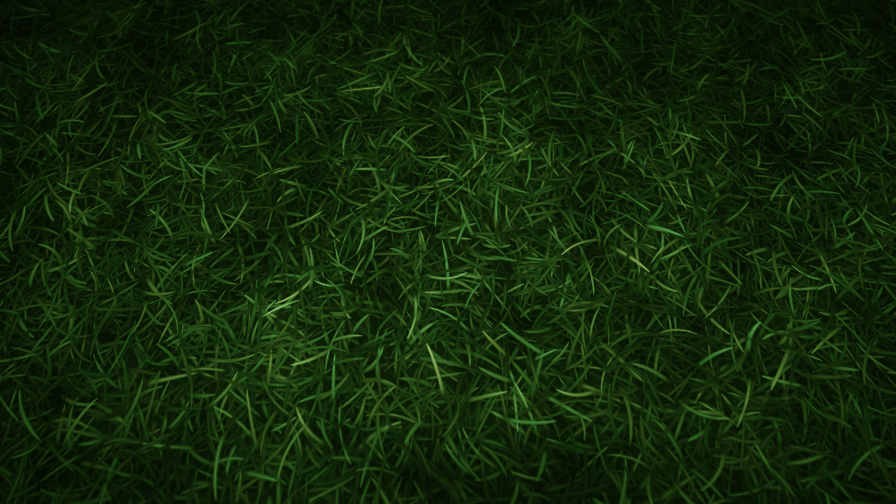
Reproduce this texture procedurally as a Shadertoy shader.

```glsl
const int   LAYERS       = 17;
const float CELL         = 0.060;   // blade grid spacing, in canvas heights
const vec2  BLADE_REACH  = vec2(0.40, 0.90); // half length, in cells
const vec2  BLADE_WIDTH  = vec2(0.0019, 0.0040);
const float BEND         = 0.25;
const float SHADOW_WIDTH = 0.011;
const float SHADOW_DEPTH = 0.18;
const float SOIL_TONE    = 0.05;
const float DIM_TONE     = 0.14;
const float BRIGHT_TONE  = 0.52;
const float AMBIENT      = 0.055;   // fill light between the blades
const float HORIZON      = 3.0;     // higher gives weaker perspective
const float FOCUS_HEIGHT = 0.48;
const float FOCUS_SOFT   = 1.3;     // edge softness at focus, in canvas samples
const float DEFOCUS      = 0.016;
const float CLUMPING     = 0.50;
const vec2  LIGHT_CENTER = vec2(0.0, 0.43);
const float TAU          = 6.28319;

vec4 hash4(vec2 p) {
    vec4 q = fract(p.xyxy * vec4(0.1031, 0.1030, 0.0973, 0.1099));
    q += dot(q, q.wzxy + 33.33);
    return fract((q.xxyz + q.yzzw) * q.zywx);
}

vec2 gradientAt(vec2 cell) {
    float angle = TAU * hash4(cell + 71.0).x;
    return vec2(cos(angle), sin(angle));
}

float gradientNoise(vec2 p) {
    vec2 i = floor(p), f = fract(p);
    vec2 u = f * f * f * (f * (f * 6.0 - 15.0) + 10.0);
    vec2 e = vec2(0.0, 1.0);
    float low  = mix(dot(gradientAt(i), f),
                     dot(gradientAt(i + e.yx), f - e.yx), u.x);
    float high = mix(dot(gradientAt(i + e.xy), f - e.xy),
                     dot(gradientAt(i + e.yy), f - e.yy), u.x);
    return mix(low, high, u.y);
}

mat2 rotation(float angle) {
    float c = cos(angle), s = sin(angle);
    return mat2(c, s, -s, c);
}

// Lays one curved, tapered blade and its shadow over turf (tone, warmth).
void drawBlade(inout vec2 turf, vec2 p, vec4 shape, vec4 look, float depth, float soft) {
    p = rotation(TAU * shape.z) * p;
    float reach = CELL * mix(BLADE_REACH.x, BLADE_REACH.y, shape.w);
    float along = p.x / reach;
    float bend = BEND * (2.0 * look.x - 1.0);
    float across = abs(p.y - bend * reach * (along * along - 0.4));
    across *= inversesqrt(1.0 + 4.0 * bend * bend * along * along);
    float past = max(abs(along) - 1.0, 0.0) * reach;
    float gap = length(vec2(across, past));

    float rise = clamp(0.5 + 0.5 * along, 0.0, 1.0);
    float width = mix(BLADE_WIDTH.x, BLADE_WIDTH.y, look.y);
    width *= sqrt(1.0 - rise * rise * rise);
    float cover = clamp((width - gap) / soft + 0.5, 0.0, 1.0);
    cover *= 1.0 - smoothstep(0.0, soft, past);
    cover *= smoothstep(0.0, 0.25, rise);

    float tone = mix(DIM_TONE, BRIGHT_TONE, look.z * look.z);
    tone *= mix(0.55, 1.0, depth) * mix(0.65, 1.12, rise);
    tone *= 1.0 - 0.25 * smoothstep(0.0, BLADE_WIDTH.y, across);

    turf.x *= 1.0 - SHADOW_DEPTH * (1.0 - smoothstep(0.0, SHADOW_WIDTH, gap));
    turf = mix(turf, vec2(tone, look.w), cover);
}

void drawLayer(inout vec2 turf, vec2 p, float index, float depth, float soft) {
    p = rotation(index * 2.4) * p + index * vec2(3.17, 5.43);
    vec2 home = floor(p / CELL);
    for (int y = -1; y <= 1; y++) {
        for (int x = -1; x <= 1; x++) {
            vec2 cell = home + vec2(x, y);
            vec4 shape = hash4(cell + index * 17.0);
            vec4 look = hash4(cell + index * 29.0 + 153.0);
            drawBlade(turf, p - (cell + shape.xy) * CELL, shape, look, depth, soft);
        }
    }
}

void mainImage(out vec4 fragColor, in vec2 fragCoord) {
    vec2 uv = (fragCoord - vec2(0.5 * iResolution.x, 0.0)) / iResolution.y;

    // Mild perspective on the lawn
    float recede = (HORIZON - 0.5) / (HORIZON - uv.y);
    vec2 ground = vec2(uv.x, HORIZON - 0.5) * recede;

    // Focus softens toward the near and far edges
    float offFocus = uv.y - FOCUS_HEIGHT;
    float soft = (FOCUS_SOFT / iResolution.y + DEFOCUS * offFocus * offFocus) * recede;

    vec2 turf = vec2(SOIL_TONE, 0.5);
    for (int i = 0; i < LAYERS; i++) {
        float depth = float(i) / float(LAYERS - 1);
        drawLayer(turf, ground, float(i) + 1.0, depth, soft);
    }

    // Clumps and pooled light
    float clumps = gradientNoise(ground * 5.0) + 0.6 * gradientNoise(ground * 12.0);
    vec2 away = (uv - LIGHT_CENTER) / vec2(1.15, uv.y > LIGHT_CENTER.y ? 0.58 : 0.72);
    float light = mix(0.22, 1.16, exp(-dot(away, away)));
    float green = (turf.x + AMBIENT) * light * (1.0 + CLUMPING * clumps);

    // Brighter tones shift from deep green to pale green
    float red = green * (0.35 + 0.55 * green) * mix(0.8, 1.2, turf.y);
    float blue = green * (0.10 + 0.65 * green);
    fragColor = vec4(red, green, blue, 1.0);
}
```
